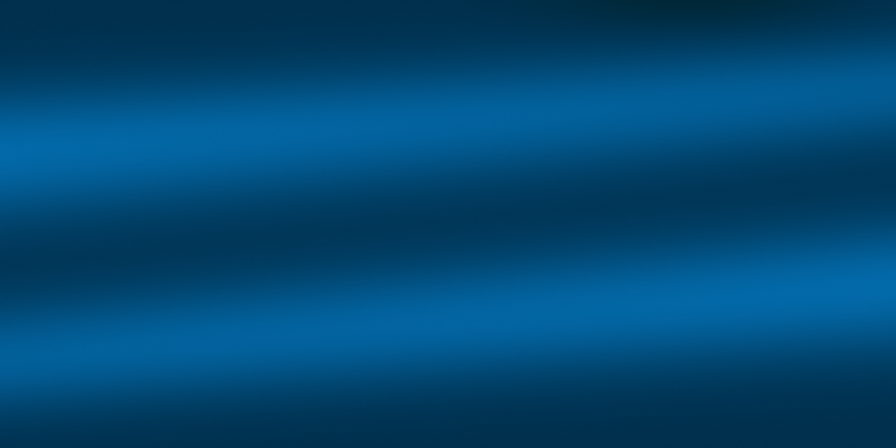
Write a Shadertoy shader that draws this background.

```glsl
// Two soft, gently rising bands of blue light over a deep navy ground.

#define NAVY vec3(0.0, 0.185, 0.300)
#define AZURE vec3(0.010, 0.415, 0.665)
#define SHADOW vec3(0.0, 0.150, 0.205)
#define SHADOW_CENTER vec2(0.77, 1.02)
#define SHADOW_SIZE vec2(0.16, 0.075)
#define GRAIN 0.004

// Hash without sine, in the range 0 to 1
float hash(vec2 p) {
    vec3 q = fract(vec3(p.xyx) * 0.1031);
    q += dot(q, q.yzx + 33.33);
    return fract((q.x + q.y) * q.z);
}

// Bell-shaped band whose half-brightness distance differs above and below
float band(float offset, float above, float below) {
    float d = offset / (offset > 0.0 ? above : below);
    return exp2(-d * d);
}

void mainImage(out vec4 fragColor, in vec2 fragCoord) {
    vec2 uv = fragCoord / iResolution.xy;
    float x = uv.x;

    // Band center lines, rising to the right
    float upperLine = 0.660 + 0.130 * x + 0.015 * x * x;
    float lowerLine = 0.198 + 0.175 * x - 0.011 * x * x;

    // The upper band fades to the right while the lower one brightens
    float upper = mix(0.98, 0.76, x)
        * band(uv.y - upperLine, mix(0.118, 0.095, x), mix(0.130, 0.105, x));
    float lower = mix(0.82, 1.0, x)
        * band(uv.y - lowerLine, mix(0.110, 0.122, x), mix(0.100, 0.125, x));
    float glow = min(upper + lower, 1.0);
    vec3 color = mix(NAVY, AZURE, glow);

    // Dark patch on the top edge
    vec2 s = (uv - SHADOW_CENTER) / SHADOW_SIZE;
    color = mix(color, SHADOW, exp(-dot(s, s)));

    // Faint dither to hide gradient steps
    color += GRAIN * (hash(floor(uv * vec2(512.0, 256.0))) - 0.5);
    fragColor = vec4(color, 1.0);
}
```
